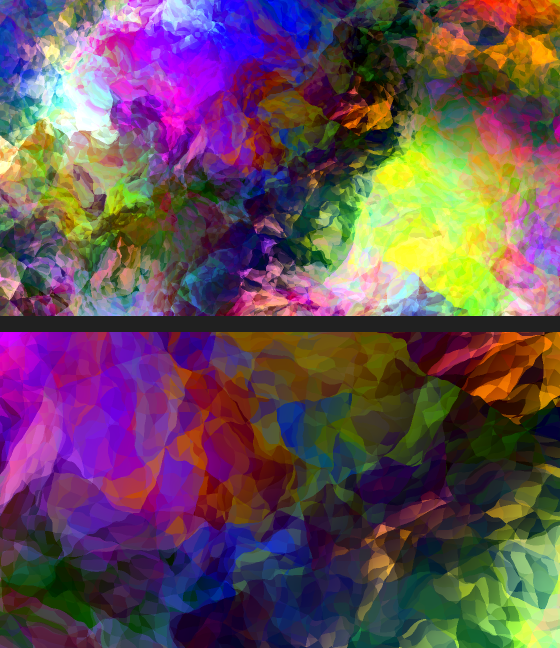
Top: the whole. Bottom: its middle third, enlarged.
This background is drawn by a Shadertoy shader. Its source:

```glsl
// Torn-paint plasma: broad soft colour masses seen through a fractal warp.
// Each colour channel gets its own smooth noise plus flat cells, whose borders
// the warp frays into ragged flakes at every scale.

#define WARP_OCTAVES 6
#define WARP_SCALE 4.0      // coarsest warp frequency per canvas height
#define WARP_AMOUNT 0.36    // displacement relative to wavelength
#define CLOUD_SCALE 3.2     // frequency of the smooth colour drift
#define CLOUD_AMOUNT 0.38
#define FLAKE_OCTAVES 5
#define FLAKE_SCALE 7.0     // coarsest flake frequency
#define FLAKE_AMOUNT 0.25
#define FLAKE_DECAY 0.80
#define TEAR 0.12           // how far flakes carry the colour masses
#define CONTRAST 1.06
#define SAMPLES 2           // antialiasing grid per axis

const mat2 TURN = mat2(0.8, 0.6, -0.6, 0.8);

vec3 hash3(vec2 p) {
    vec3 k = vec3(dot(p, vec2(127.1, 311.7)),
                  dot(p, vec2(269.5, 183.3)),
                  dot(p, vec2(419.2, 371.9)));
    return fract(sin(k) * 43758.5453);
}

// Three independent channels of smooth value noise, centred on zero
vec3 noise3(vec2 p) {
    vec2 cell = floor(p), f = fract(p);
    f = f * f * (3.0 - 2.0 * f);
    vec3 low = mix(hash3(cell), hash3(cell + vec2(1, 0)), f.x);
    vec3 high = mix(hash3(cell + vec2(0, 1)), hash3(cell + vec2(1, 1)), f.x);
    return mix(low, high, f.y) - 0.5;
}

// Displacement with equal roughness at each scale
vec2 fractalWarp(vec2 p) {
    vec2 shift = vec2(0.0);
    float freq = WARP_SCALE;
    for (int i = 0; i < WARP_OCTAVES; i++) {
        p = TURN * p;
        shift += noise3(p * freq + 17.0 * float(i)).xy * WARP_AMOUNT / freq;
        freq *= 2.0;
    }
    return shift;
}

// Flat random cells summed over turned grids
vec3 flakes(vec2 p) {
    vec3 sum = vec3(0.0);
    float freq = FLAKE_SCALE, amp = 1.0;
    for (int i = 0; i < FLAKE_OCTAVES; i++) {
        p = TURN * p;
        sum += amp * (hash3(floor(p * freq) + 31.0 * float(i)) - 0.5);
        freq *= 1.8;
        amp *= FLAKE_DECAY;
    }
    return sum;
}

// Blend a soft stroke of colour from a to b
void stroke(inout vec3 col, vec2 p, vec2 a, vec2 b, float radius, vec3 tint) {
    vec2 ab = b - a;
    float t = clamp(dot(p - a, ab) / dot(ab, ab), 0.0, 1.0);
    float d = length(p - a - ab * t) / radius;
    col = mix(col, tint, exp(-d * d * d));
}

// Composition of broad colour masses; the canvas height is one
vec3 colourMasses(vec2 p) {
    vec3 col = vec3(0.29, 0.26, 0.18);
    // cool upper left
    stroke(col, p, vec2(0.0, 1.0), vec2(0.05, 0.75), 0.30, vec3(0.25, 0.16, 0.66));
    stroke(col, p, vec2(0.70, 0.92), vec2(0.72, 0.52), 0.30, vec3(0.25, 0.10, 0.70));
    stroke(col, p, vec2(0.52, 1.02), vec2(0.12, 0.58), 0.16, vec3(0.86, 0.90, 0.97));
    stroke(col, p, vec2(0.43, 0.79), vec2(0.56, 0.68), 0.13, vec3(0.72, 0.13, 0.82));
    // warm and pale lower left
    stroke(col, p, vec2(0.0, 0.42), vec2(0.28, 0.38), 0.15, vec3(0.62, 0.56, 0.36));
    stroke(col, p, vec2(0.20, 0.04), vec2(0.45, 0.06), 0.16, vec3(0.72, 0.70, 0.70));
    // warm right side
    stroke(col, p, vec2(1.0, 0.78), vec2(0.95, 0.60), 0.13, vec3(0.36, 0.29, 0.09));
    stroke(col, p, vec2(1.58, 1.0), vec2(1.75, 0.97), 0.19, vec3(0.72, 0.32, 0.20));
    stroke(col, p, vec2(1.45, 0.66), vec2(1.76, 0.70), 0.17, vec3(0.14, 0.37, 0.33));
    stroke(col, p, vec2(1.32, 0.50), vec2(1.75, 0.45), 0.15, vec3(0.62, 0.52, 0.50));
    stroke(col, p, vec2(1.15, 0.38), vec2(1.48, 0.20), 0.26, vec3(0.68, 0.77, 0.29));
    stroke(col, p, vec2(0.94, 0.06), vec2(1.12, 0.06), 0.17, vec3(0.74, 0.72, 0.73));
    stroke(col, p, vec2(1.74, 0.26), vec2(1.72, 0.04), 0.13, vec3(0.66, 0.54, 0.73));
    // shadow running down the diagonal
    stroke(col, p, vec2(1.24, 0.90), vec2(1.10, 0.66), 0.10, vec3(0.09, 0.07, 0.08));
    stroke(col, p, vec2(1.05, 0.54), vec2(0.76, 0.20), 0.12, vec3(0.10, 0.06, 0.22));
    stroke(col, p, vec2(0.60, 0.40), vec2(0.30, 0.25), 0.10, vec3(0.16, 0.17, 0.17));
    return col;
}

vec3 paint(vec2 p) {
    vec2 q = p + fractalWarp(p);
    vec3 flake = flakes(q);
    vec3 cloud = noise3(q * CLOUD_SCALE + 5.0)
               + 0.6 * noise3(TURN * q * CLOUD_SCALE * 2.1 + 43.0);
    vec3 col = colourMasses(q + TEAR * flake.xy);
    // shadows vary less than lights
    float depth = mix(0.6, 1.1, smoothstep(0.05, 0.5, dot(col, vec3(0.333))));
    col += depth * (CLOUD_AMOUNT * cloud + FLAKE_AMOUNT * flake);
    return clamp((col - 0.5) * CONTRAST + 0.5, 0.0, 1.0);
}

void mainImage(out vec4 fragColor, in vec2 fragCoord) {
    vec3 sum = vec3(0.0);
    for (int i = 0; i < SAMPLES * SAMPLES; i++) {
        vec2 offset = (vec2(i % SAMPLES, i / SAMPLES) + 0.5) / float(SAMPLES) - 0.5;
        sum += paint((fragCoord + offset) / iResolution.y);
    }
    fragColor = vec4(sum / float(SAMPLES * SAMPLES), 1.0);
}
```
